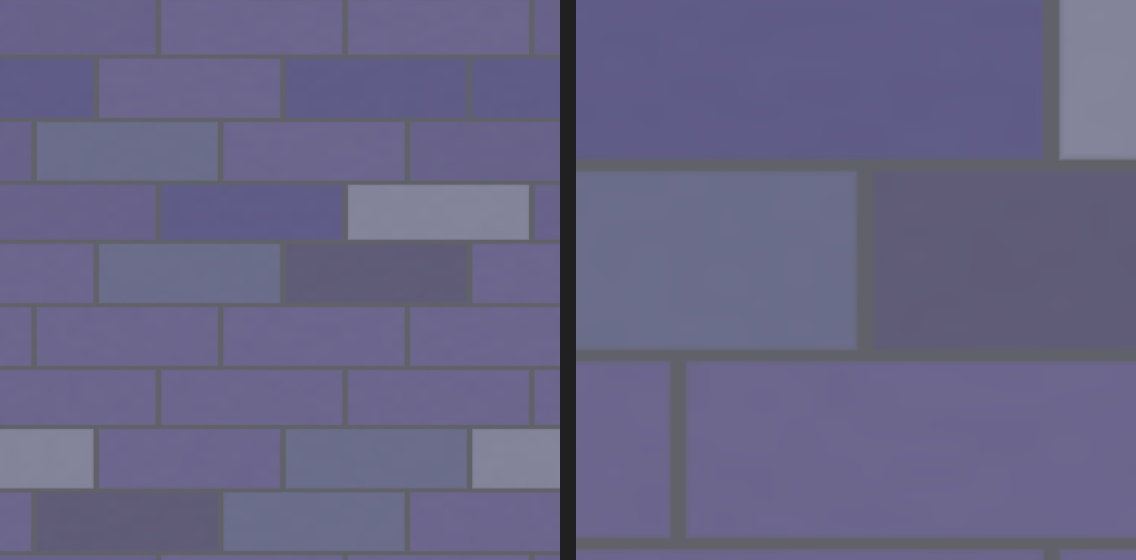
Left: the whole. Right: its middle third, enlarged.
Reproduce this pattern procedurally as a WebGL 2 fragment shader.

```glsl
#version 300 es
precision highp float;

#define COLUMNS 3.0
#define ROWS 9.0
#define COURSE_PERIOD 0.3307
#define TOP_JOINT 0.101
#define FIRST_JOINT 0.283
#define JOINT_WIDTH vec2(0.0095, 0.0068)
#define EDGE_BLUR 0.0012
#define RIM_WIDTH 0.0045
#define RIM_STRENGTH 0.22
#define MOTTLE 0.008
#define SEED 4.7

uniform vec2 u_resolution;
out vec4 fragColor;

const vec3 GROUT = vec3(0.380, 0.382, 0.410);
const vec3 VIOLET = vec3(0.424, 0.400, 0.555);
const vec3 DEEP_VIOLET = vec3(0.408, 0.385, 0.540);
const vec3 SLATE = vec3(0.418, 0.428, 0.540);
const vec3 INDIGO = vec3(0.374, 0.360, 0.530);
const vec3 DUSK = vec3(0.374, 0.360, 0.470);
const vec3 PALE = vec3(0.515, 0.515, 0.605);

float hash(vec2 p) {
    return fract(sin(dot(p, vec2(127.1, 311.7)) + SEED) * 43758.5453);
}

float noise(vec2 p) {
    vec2 cell = floor(p);
    vec2 f = fract(p);
    f = f * f * (3.0 - 2.0 * f);
    float low = mix(hash(cell), hash(cell + vec2(1.0, 0.0)), f.x);
    float high = mix(hash(cell + vec2(0.0, 1.0)), hash(cell + 1.0), f.x);
    return mix(low, high, f.y);
}

// Ranking the hashes keeps the share of each colour exact
float brickRank(vec2 brick) {
    float own = hash(brick);
    float rank = 0.0;
    for (float row = 0.0; row < ROWS; row++) {
        for (float column = 0.0; column < COLUMNS; column++) {
            rank += 1.0 - step(own, hash(vec2(column, row)));
        }
    }
    return (rank + 0.5) / (ROWS * COLUMNS);
}

vec3 brickColor(float rank) {
    if (rank < 0.48) return VIOLET;
    if (rank < 0.59) return DEEP_VIOLET;
    if (rank < 0.74) return SLATE;
    if (rank < 0.85) return INDIGO;
    if (rank < 0.925) return DUSK;
    return PALE;
}

void main() {
    vec2 uv = gl_FragCoord.xy / u_resolution;

    // Three courses of slightly uneven height, counted downward
    float course = (1.0 - uv.y - TOP_JOINT) / COURSE_PERIOD;
    float group = floor(course);
    float within = course - group;
    float band = step(0.3425, within) + step(0.681, within);
    float bandTop = band < 0.5 ? 0.0 : (band < 1.5 ? 0.3425 : 0.681);
    float bandEnd = band < 0.5 ? 0.3425 : (band < 1.5 ? 0.681 : 1.0);
    float row = 3.0 * group + band + 1.0;

    // Each course steps left by a third of a brick
    float along = (uv.x - FIRST_JOINT) * COLUMNS + row / 3.0;
    float column = floor(along + 0.0001);
    float across = fract(along);
    // Undo the drift of the step so that columns wrap evenly
    vec2 brick = vec2(mod(column, COLUMNS), mod(row, ROWS));

    // Distance from the joint edges into the brick
    vec2 toJoint = vec2(min(across, 1.0 - across) / COLUMNS,
                        min(within - bandTop, bandEnd - within) * COURSE_PERIOD);
    vec2 inset = toJoint - 0.5 * JOINT_WIDTH;
    float depth = min(inset.x, inset.y);

    // Brick face with faint mottling and a greyer rim
    vec3 face = brickColor(brickRank(brick));
    face += MOTTLE * (noise(uv * vec2(45.0, 70.0)) - 0.5);
    float rim = 1.0 - smoothstep(0.0, RIM_WIDTH, depth);
    face = mix(face, GROUT, RIM_STRENGTH * rim);

    float blur = max(EDGE_BLUR, 0.75 / u_resolution.y);
    float cover = smoothstep(-blur, blur, depth);
    fragColor = vec4(mix(GROUT, face, cover), 1.0);
}
```
